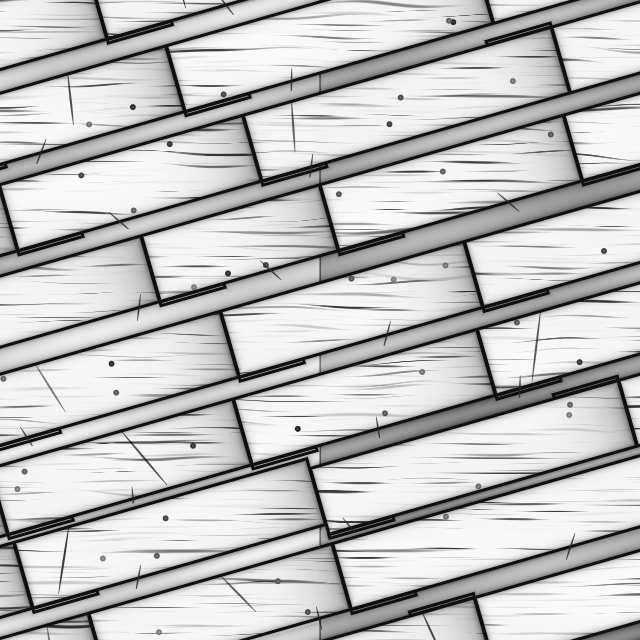
Give the GLSL for this texture map, as a WebGL 2 fragment shader.

```glsl
#version 300 es
precision highp float;
// Pale, inked wooden planks laid in seven tilted courses with staggered joints.
// The nearest plank box is found by looping over close courses; grain, knots,
// cracks and shading are then added from hashes of that plank.
uniform vec2 u_resolution;
out vec4 fragColor;

float hash(vec2 p) {
  return fract(sin(dot(p, vec2(127.1, 311.7))) * 43758.5453);
}

float noise(vec2 p) {
  vec2 i = floor(p), f = fract(p);
  f = f * f * (3.0 - 2.0 * f);
  return mix(mix(hash(i), hash(i + vec2(1, 0)), f.x),
             mix(hash(i + vec2(0, 1)), hash(i + vec2(1, 1)), f.x), f.y);
}

float box(vec2 p, vec2 halfSize) {
  vec2 d = abs(p) - halfSize;
  return max(d.x, d.y);
}

// Stroke that is widest in its middle and runs out to points.
float sliver(vec2 p, vec2 a, vec2 b, float width, float aa) {
  float t = clamp(dot(p - a, b - a) / dot(b - a, b - a), 0.0, 1.0);
  float w = width * (0.25 + 3.0 * t * (1.0 - t));
  return 1.0 - smoothstep(w - aa, w + aa, length(p - a - t * (b - a)));
}

// Horizontal tapered streaks in wavy lanes.
float grain(vec2 p, float seed) {
  float ink = 0.0;
  for (float n = 0.0; n < 3.0; n++) {
    vec2 g = p * vec2(3.5 + 2.0 * n, 42.0 + 13.0 * n) + seed * 7.0;
    g.y += 0.6 * noise(p * vec2(9.0, 12.0) + seed + n);
    g.x += 5.0 * hash(vec2(floor(g.y), n + seed));
    vec2 cell = floor(g), f = fract(g);
    float r = hash(cell + seed + n * 17.0);
    float taper = smoothstep(0.0, 0.5, f.x) * smoothstep(1.0, 0.6, f.x);
    float w = 0.04 + 0.15 * taper * hash(cell + 3.7);
    float off = abs(f.y - 0.5 - 0.35 * (hash(cell + 9.1) - 0.5));
    ink += taper * r * r * r * (1.0 - smoothstep(0.2 * w, w, off));
  }
  return min(ink, 0.9);
}

void main() {
  vec2 p = gl_FragCoord.xy / u_resolution;
  p.y = 1.0 - p.y;
  float aa = 0.7 / u_resolution.y;
  float c = 0.9615, s = 0.2747, halfHeight = 0.054;
  vec2 q = vec2(c * p.x - s * p.y, s * p.x + c * p.y);
  float course = floor((q.y / c - 0.1146) * 7.0);

  // Nearest plank and the narrow lips beside its joints.
  float d = 9.0, lip = 9.0;
  vec2 local = vec2(0), size = vec2(1), id = vec2(0);
  for (float n = 0.0; n < 3.0; n++) {
    float k = course + n, m = mod(k, 7.0);
    float bottom = 0.1146 + k / 7.0;
    float joint = 0.169 + 0.12 * m - 0.378 * step(3.5, m);
    if (m == 4.0) joint += 0.1;
    bool longPlank = mod(m, 5.0) == 1.0 || mod(m, 5.0) == 2.0;
    float right = longPlank ? 0.482 : 0.381;
    float left = m == 3.0 ? 0.279 : m == 6.0 ? 0.458 : 0.381;
    vec4 starts = joint + vec4(-left - 0.5, -left, 0.0, right);
    for (int i = 0; i < 4; i++) {
      float a = starts[i] / c - bottom * s;
      float b = (i < 3 ? starts[i + 1] : starts[3] + 0.7) / c - bottom * s;
      float slip = m > 3.5 ? 0.01 : m == 0.0 ? -0.005 : 0.0;
      if (m == 6.0 && i < 2) slip = -0.006;
      vec2 h = vec2(0.5 * (b - a), halfHeight);
      vec2 l = q - vec2(0.5 * (a + b), bottom * c + slip - halfHeight);
      float e = box(l, h - 0.0006);
      if (e < d) { d = e; local = l; size = h; id = vec2(k, float(i)); }
      if (i == 1 || i == 2 || (i == 3 && !longPlank))
        lip = min(lip, box(l - vec2(0.052 - h.x, h.y + 0.003), vec2(0.052, 0.003)));
      if (i == 2 && longPlank)
        lip = min(lip, box(l - vec2(h.x - 0.052, -h.y - 0.003), vec2(0.052, 0.003)));
    }
  }
  float seed = floor(hash(id + 2.3) * 40.0);

  // Recessed strip between courses, split at the canvas middle.
  float side = step(0.5, p.x);
  float strip = mix(0.93, 0.76, side) - 0.15 * hash(vec2(course, side + 4.0));
  strip -= 0.06 * sin(p.x * 12.0 + course) + 0.32 * exp(-max(d, 0.0) / 0.006);
  strip -= 0.3 * (1.0 - smoothstep(0.0005, 0.0005 + 2.0 * aa, abs(p.x - 0.5)));

  // Plank face, shaded towards its right end and its edges.
  float face = 0.985 - 0.03 * noise(p * vec2(5.0, 14.0) + seed);
  face -= 0.3 * exp(-max(size.x - local.x, 0.0) / 0.045);
  face -= 0.28 * exp(min(d, 0.0) / 0.005);
  face *= 1.0 - 0.85 * grain(p, seed);

  // Knots with a dark rim.
  for (float n = 0.0; n < 3.0; n++) {
    vec2 r = vec2(hash(id + n * 5.1 + 0.3), hash(id + n * 3.7 + 8.2));
    float k = length(local - (r - 0.5) * 1.75 * size);
    float tone = mix(0.12, 0.5, hash(r)) + 0.12 * (1.0 - smoothstep(0.001, 0.003, k));
    face = mix(face, tone, 1.0 - smoothstep(0.0035, 0.0045 + aa, k));
  }

  // One long crack on some planks.
  vec2 top = vec2((hash(id + 6.6) - 0.5) * 1.6 * size.x, -size.y);
  vec2 end = top + vec2((hash(id + 1.9) - 0.6) * 0.13, size.y * (1.2 + 0.8 * hash(id + 7.4)));
  float crack = sliver(local, top, end, 0.0016, aa) * step(0.4, hash(id + 3.1));
  face *= 1.0 - crack * (0.3 + 0.5 * hash(id + 5.5));

  // Ink outlines and splinters across the lower edge.
  float tone = mix(face, strip, smoothstep(-aa, aa, d));
  float edge = min(abs(d), abs(lip));
  tone *= 1.0 - 0.35 * exp(-edge / 0.003);
  tone = mix(tone, 0.06, 1.0 - smoothstep(0.0014, 0.0022 + aa, edge));
  vec2 nick = vec2((hash(id + 4.4) - 0.5) * 1.8 * size.x, size.y);
  vec2 lean = vec2((hash(id + 9.3) - 0.5) * 0.03, 0.019);
  tone = mix(tone, 0.15, 0.85 * sliver(local, nick - lean, nick + lean, 0.0013, aa));
  fragColor = vec4(vec3(clamp(tone, 0.05, 1.0)), 1.0);
}
```
